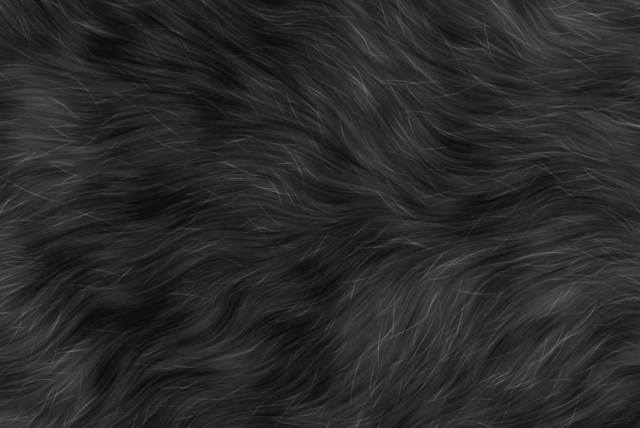
Give the GLSL for this texture, as a WebGL 1 fragment shader.

```glsl
precision highp float;
// Dark, wavy animal fur. Noise is smeared along a flow field to make the
// soft undercoat and its locks, then layers of thin curved stray hairs,
// scattered one per grid cell and combed by the same field, lie on top.

uniform vec2 u_resolution;

const int TRACE_STEPS = 14;
const float TRACE_STEP = 0.004;
const int HAIR_LAYERS = 7;
const float BASE_TONE = 0.148;
const vec3 FUR_TINT = vec3(1.0, 1.0, 1.005);

float hash(vec2 p) {
  vec3 q = fract(p.xyx * 0.1031);
  q += dot(q, q.yzx + 33.33);
  return fract((q.x + q.y) * q.z);
}

float noise(vec2 p) {
  vec2 cell = floor(p);
  vec2 f = fract(p);
  f = f * f * (3.0 - 2.0 * f);
  float low = mix(hash(cell), hash(cell + vec2(1.0, 0.0)), f.x);
  float high = mix(hash(cell + vec2(0.0, 1.0)), hash(cell + vec2(1.0)), f.x);
  return mix(low, high, f.y);
}

// Soft round spot of height one.
float spot(vec2 p, vec2 centre, float radius) {
  vec2 d = (p - centre) / radius;
  return exp(-dot(d, d));
}

// Combing angle: rising at the bottom, falling near the top, wavy all over.
float flowAngle(vec2 p) {
  float angle = 0.52 - 0.75 * p.y;
  angle += 0.45 * spot(p, vec2(0.75, 0.1), 0.25);
  angle -= 0.55 * spot(p, vec2(0.92, 0.85), 0.25);
  angle += 1.0 * (noise(p * 3.1 + 11.0) - 0.5);
  angle += 1.15 * (noise(p * 7.3 + 47.0) - 0.5);
  return angle;
}

vec2 direction(float angle) {
  return vec2(cos(angle), sin(angle));
}

// Weighted mean of fine, lock and tuft noise along one side of a streamline.
vec3 smear(vec2 p, float side) {
  vec3 sum = vec3(0.0);
  float total = 0.0;
  for (int i = 0; i < TRACE_STEPS; i++) {
    float weight = 1.0 - 0.8 * float(i) / float(TRACE_STEPS);
    vec3 grain = vec3(noise(p * 230.0), noise(p * 55.0 + 90.0),
                      noise(p * 17.0 + 170.0));
    sum += weight * grain;
    total += weight;
    p += side * TRACE_STEP * direction(flowAngle(p));
  }
  return sum / total;
}

// Broad hollows and raised areas, centred on zero.
float relief(vec2 p) {
  float height = 0.095 * (noise(p * 3.3 + 5.0) - 0.5);
  height += 0.075 * (noise(p * 7.7 + 23.0) - 0.5);
  height -= 0.03 * spot(p, vec2(0.68, 0.5), 0.24);
  height -= 0.025 * spot(p, vec2(1.06, 0.78), 0.13);
  height += 0.035 * spot(p, vec2(1.35, 1.0), 0.14);
  return height + 0.012 * spot(p, vec2(0.2, 0.7), 0.3);
}

// Coverage of a tapered parabolic hair in its own frame.
float hairShape(vec2 q, float halfLength, float bend, float width) {
  float slope = 2.0 * bend * q.x;
  float d = abs(q.y - bend * q.x * q.x) / sqrt(1.0 + slope * slope);
  float along = q.x / halfLength;
  float taper = max(0.0, 1.0 - along * along);
  return taper * (1.0 - smoothstep(0.0, width, d));
}

// One hair per cell; neighbours are searched so that hairs may overlap.
float hairLayer(vec2 p, float size, float seed, float width) {
  vec2 home = floor(p / size);
  float light = 0.0;
  for (int y = -1; y <= 1; y++) {
    for (int x = -1; x <= 1; x++) {
      vec2 cell = home + vec2(float(x), float(y));
      vec2 key = cell + seed * vec2(37.0, 61.0);
      vec2 jitter = vec2(hash(key + 0.31), hash(key + 5.73));
      vec2 root = (cell + jitter) * size;
      float spread = 1.1 * (hash(key + 9.17) - 0.5);
      vec2 dir = direction(flowAngle(root) + spread);
      vec2 offset = p - root;
      vec2 q = vec2(dot(offset, dir), dir.x * offset.y - dir.y * offset.x);
      float bend = (hash(key + 13.41) - 0.5) * 0.6 / size;
      float halfLength = size * mix(0.5, 0.95, hash(key + 17.9));
      float strength = hash(key + 21.6);
      light += strength * strength * hairShape(q, halfLength, bend, width);
    }
  }
  return light;
}

void main() {
  vec2 p = gl_FragCoord.xy / u_resolution.y;
  float width = 0.0018 + 0.6 / u_resolution.y;

  vec3 coat = 0.5 * (smear(p, 1.0) + smear(p, -1.0)) - 0.5;
  float tone = BASE_TONE + relief(p) + dot(coat, vec3(0.34, 0.14, 0.09));

  float hairs = 0.0;
  for (int i = 0; i < HAIR_LAYERS; i++) {
    float layer = float(i);
    hairs += hairLayer(p + 0.017 * layer, 0.05 + 0.009 * layer, layer + 1.0, width);
  }
  float lit = clamp(tone / BASE_TONE, 0.45, 1.3);
  tone += 0.1 * lit * hairs;

  gl_FragColor = vec4(FUR_TINT * clamp(tone, 0.06, 0.42), 1.0);
}
```
